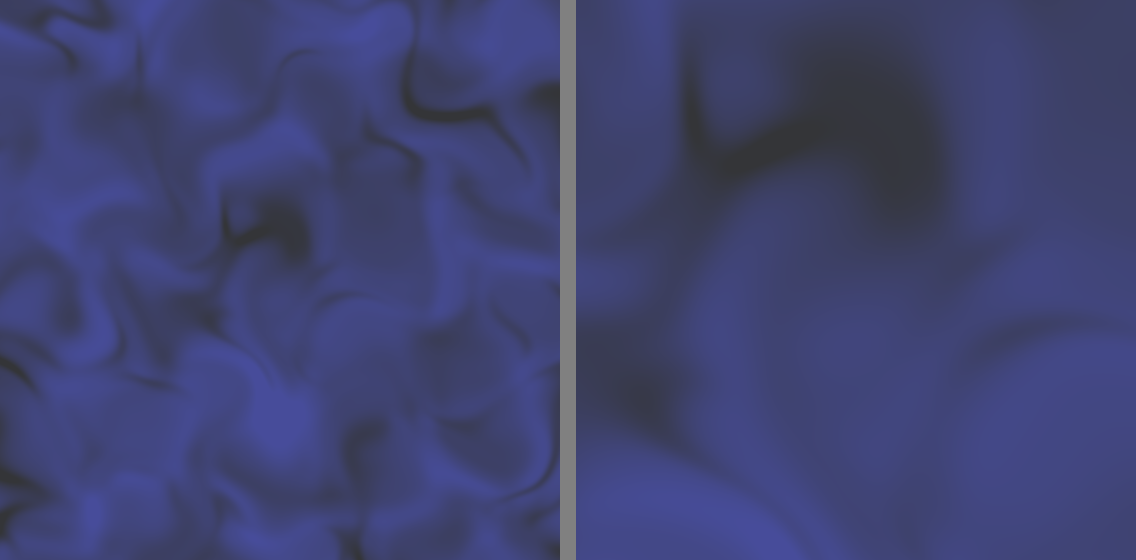
Left: the whole. Right: its middle third, enlarged.
A WebGL 1 fragment shader for this texture:

```glsl
precision highp float;

uniform vec2 u_resolution;

float hash(vec2 cell) {
  return fract(sin(dot(cell, vec2(127.1, 311.7))) * 43758.5453);
}

// Slope of a randomly oriented plane through one lattice corner
float cornerSlope(vec2 cell, vec2 offset) {
  float angle = 6.28319 * hash(cell);
  return dot(vec2(cos(angle), sin(angle)), offset);
}

float gradientNoise(vec2 p) {
  vec2 cell = floor(p);
  vec2 f = fract(p);
  vec2 blend = f * f * f * (f * (f * 6.0 - 15.0) + 10.0);
  vec2 e = vec2(1.0, 0.0);
  float low = mix(cornerSlope(cell, f), cornerSlope(cell + e.xy, f - e.xy), blend.x);
  float high = mix(cornerSlope(cell + e.yx, f - e.yx), cornerSlope(cell + e.xx, f - e.xx), blend.x);
  return mix(low, high, blend.y);
}

// Bend the plane so that the noise folds into curls
vec2 warp(vec2 p) {
  return p + 0.9 * vec2(gradientNoise(p + 17.3), gradientNoise(p + 41.8));
}

void main() {
  vec2 uv = gl_FragCoord.xy / u_resolution.y;
  vec2 p = warp(uv * 6.0 + 3.7);

  // Broad soft billows
  float billows = gradientNoise(p) + 0.45 * gradientNoise(p * 2.0 + 9.4);

  // Narrow dark creases that fade in and out along their length
  float ridge = gradientNoise(p * 0.9 + 63.2) / 0.1;
  float crease = exp(-ridge * ridge);
  crease *= smoothstep(-0.1, 0.45, gradientNoise(uv * 5.0 + 28.6));

  float light = clamp(0.67 + 0.58 * billows - 0.55 * crease, 0.0, 1.0);

  vec3 charcoal = vec3(0.203, 0.208, 0.22);
  vec3 indigo = vec3(0.278, 0.3, 0.605);
  gl_FragColor = vec4(mix(charcoal, indigo, light), 1.0);
}
```
